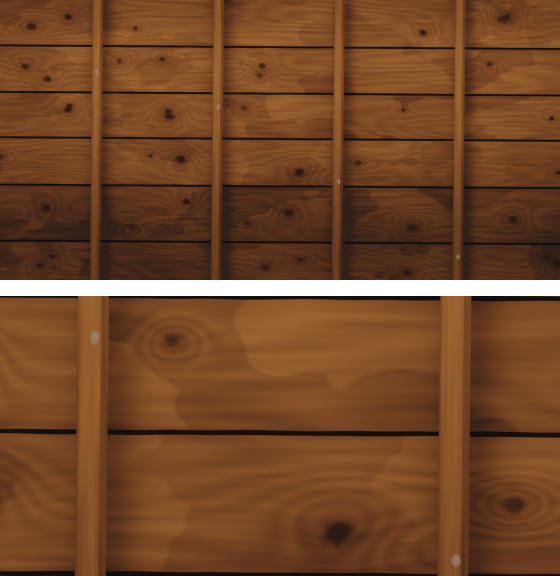
Top: the whole. Bottom: its middle third, enlarged.
This texture is drawn by a Shadertoy shader. Its source:

```glsl
const vec3 WOOD_DARK  = vec3(0.19, 0.12, 0.095);
const vec3 WOOD_MID   = vec3(0.41, 0.20, 0.09);
const vec3 WOOD_LIGHT = vec3(0.63, 0.41, 0.20);
const vec3 GAP_COLOR  = vec3(0.06, 0.045, 0.045);
const vec3 KNOT_COLOR = vec3(0.14, 0.075, 0.06);
const vec3 NAIL_COLOR = vec3(0.60, 0.52, 0.44);

// Board joints, from top to bottom, in canvas heights
const int   SEAM_COUNT = 5;
const float SEAMS[SEAM_COUNT] = float[](0.838, 0.672, 0.510, 0.341, 0.141);
const float SEAM_TILT  = 0.0065;
const float SEAM_HALF  = 0.0026;

const float BATTEN_FIRST   = 0.339;
const float BATTEN_SPACING = 0.4315;
const float BATTEN_HALF    = 0.0185;
const float BATTEN_LEAN    = 0.011;

const int   KNOTS_PER_BOARD = 2;
const float RING_DENSITY = 40.0;
const float RING_DEPTH   = 0.05;
const float STREAK_DEPTH = 0.16;
const float STAIN_DEPTH  = 0.16;

vec2 hash2(vec2 p) {
    p = vec2(dot(p, vec2(127.1, 311.7)), dot(p, vec2(269.5, 183.3)));
    return fract(sin(p) * 43758.5);
}

float corner(vec2 cell, vec2 offset, vec2 f) {
    return dot(hash2(cell + offset) * 2.0 - 1.0, f - offset);
}

float gradientNoise(vec2 p) {
    vec2 i = floor(p), f = p - i;
    vec2 u = f * f * f * (f * (f * 6.0 - 15.0) + 10.0);
    return mix(mix(corner(i, vec2(0, 0), f), corner(i, vec2(1, 0), f), u.x),
               mix(corner(i, vec2(0, 1), f), corner(i, vec2(1, 1), f), u.x), u.y);
}

float fbm(vec2 p) {
    float sum = 0.0, amp = 1.0;
    for (int i = 0; i < 4; i++) {
        sum += amp * gradientNoise(p);
        p = p * 2.03 + 17.3;
        amp *= 0.5;
    }
    return sum;
}

vec3 woodRamp(float tone) {
    float t = clamp(tone, 0.0, 1.0);
    return mix(mix(WOOD_DARK, WOOD_MID, t), mix(WOOD_MID, WOOD_LIGHT, t), t);
}

void mainImage(out vec4 fragColor, in vec2 fragCoord) {
    vec2 p = fragCoord / iResolution.xy * vec2(2.0, 1.0);
    float px = 1.0 / iResolution.y;

    // Find the board row and the nearest joint
    float y = p.y + SEAM_TILT * p.x;
    float row = 0.0, low = 0.0, high = 1.0, seamDist = 1.0;
    for (int i = 0; i < SEAM_COUNT; i++) {
        seamDist = min(seamDist, abs(y - SEAMS[i]));
        if (y < SEAMS[i]) { row += 1.0; high = SEAMS[i]; }
        else low = max(low, SEAMS[i]);
    }

    // Find the bay and the nearest batten
    float bayPos = (p.x - BATTEN_FIRST - BATTEN_LEAN * p.y) / BATTEN_SPACING;
    float bay = floor(bayPos);
    float battenId = floor(bayPos + 0.5);
    float across = (bayPos - battenId) * BATTEN_SPACING;
    vec2 local = vec2((bayPos - bay) * BATTEN_SPACING, y);
    vec2 seed = vec2(row * 13.7, row * 31.3);

    // Knots darken the board and bend its grain
    float knot = 0.0, halo = 0.0, bend = 0.0;
    float rough = gradientNoise(p * 70.0);
    for (int i = 0; i < KNOTS_PER_BOARD; i++) {
        vec2 id = vec2(bay * 3.0 + float(i), row * 7.0 + 2.0);
        vec2 h = hash2(id), shape = hash2(id + 41.0);
        vec2 center = vec2(mix(0.15, 0.85, h.x) * BATTEN_SPACING,
                           mix(low, high, mix(0.25, 0.75, h.y)));
        float radius = mix(0.007, 0.017, shape.x);
        float present = step(0.35 * float(i) + 0.1, shape.y);
        float r = length((local - center) / vec2(1.35, 1.0)) / radius;
        knot = max(knot, present * smoothstep(1.25, 0.35, r + 0.5 * rough) * mix(0.5, 0.9, h.x));
        halo += present * exp(-0.25 * r * r);
        bend += present * exp(-0.10 * r * r);
    }

    // Long grain: contour rings plus fine streaks
    float field = gradientNoise(p * vec2(1.6, 1.0) + vec2(0.0, y * 8.0) + seed) + 0.5 * bend;
    float rings = sin(field * RING_DENSITY + 1.5 * gradientNoise(p * vec2(8.0, 30.0)));
    float streaks = gradientNoise(vec2(p.x * 5.0, y * 100.0 + bend * 2.0) + seed);

    // Overall light, strongest above the middle
    float light = mix(0.24, 0.86, smoothstep(0.0, 0.68, p.y))
                - 0.22 * smoothstep(0.78, 1.0, p.y)
                - 0.10 * pow(abs(p.x - 1.0), 4.0);

    // Weathering: broad patches and sharp-edged water marks
    float patches = fbm(p * vec2(2.2, 4.0) + seed);
    float damp = fbm(p * vec2(2.6, 4.5) + seed + 7.7);
    float stain = smoothstep(0.12, 0.17, damp) * mix(0.6, 1.2, hash2(vec2(row, bay)).x);
    float tone = light + 0.22 * patches + RING_DEPTH * rings + STREAK_DEPTH * streaks
               + 0.10 * (hash2(vec2(row, 5.0)).x - 0.5)
               - STAIN_DEPTH * stain - 0.16 * halo;

    // Batten shadow falls mostly to the right
    float edge = abs(across) - BATTEN_HALF;
    float beside = max(edge, 0.0);
    tone -= across > 0.0 ? 0.42 * exp(-pow(beside / 0.034, 2.0)) : 0.20 * exp(-beside / 0.022);
    tone -= 0.12 * exp(-seamDist / 0.008);
    vec3 color = mix(woodRamp(tone), KNOT_COLOR, knot);

    // Dark joints of uneven width
    float gapHalf = SEAM_HALF * (1.0 + 0.6 * gradientNoise(vec2(p.x * 14.0, row)));
    color = mix(color, GAP_COLOR, 0.95 * (1.0 - smoothstep(gapHalf - px * 0.5, gapHalf + px, seamDist)));

    // Upright battens with a lit face and a dim right side
    float fiber = fbm(vec2(across * 130.0, p.y * 6.0) + battenId * 9.1);
    float face = across / BATTEN_HALF;
    float battenTone = mix(0.42, 0.86, smoothstep(0.0, 0.7, p.y)) - 0.12 * smoothstep(0.8, 1.0, p.y)
                     + 0.14 * fiber + 0.08 * smoothstep(0.7, 0.2, abs(face + 0.1))
                     - 0.24 * smoothstep(0.45, 0.6, face) - 0.2 * smoothstep(-0.75, -1.0, face);
    vec3 battenColor = woodRamp(battenTone);

    // One worn nail on each batten
    vec2 nailHash = hash2(vec2(battenId, 23.0));
    vec2 nailOffset = vec2(across - 0.008 * (nailHash.x - 0.5), p.y - nailHash.y);
    float nail = smoothstep(0.006 + px, 0.003, length(nailOffset * vec2(1.0, 0.7)) + 0.002 * rough);
    battenColor = mix(battenColor, NAIL_COLOR, 0.75 * nail);
    color = mix(color, battenColor, 1.0 - smoothstep(-px * 0.7, px * 0.7, edge));

    fragColor = vec4(color, 1.0);
}
```
